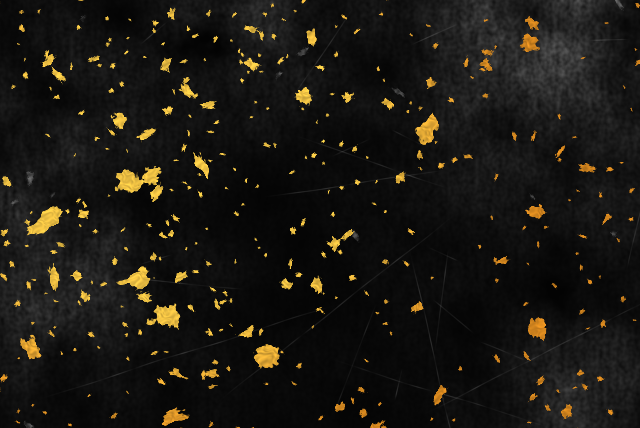
Give the GLSL for this texture, as a WebGL 1 fragment shader.

```glsl
precision highp float;
uniform vec2 u_resolution;

#define FLAKE_CELL 0.15
#define FLAKE_DENSITY 0.27
#define FLAKE_STRETCH 1.6
#define HAZE_LEVEL 0.17
#define GRIT_LEVEL 1.1
#define SCRATCH_LEVEL 0.13
#define SCRATCH_WIDTH 0.0009
#define YELLOW_GOLD vec3(0.95, 0.77, 0.27)
#define ORANGE_GOLD vec3(0.84, 0.53, 0.12)

const float TAU = 6.2831853;

float hash(vec2 p) {
  vec3 q = fract(p.xyx * 0.1031);
  q += dot(q, q.yzx + 33.33);
  return fract((q.x + q.y) * q.z);
}

float corner(vec2 cell, vec2 offset) {
  float angle = TAU * hash(cell);
  return dot(vec2(cos(angle), sin(angle)), offset);
}

// Gradient noise, roughly -0.7 to 0.7
float noise(vec2 p) {
  vec2 i = floor(p), f = p - i;
  vec2 u = f * f * f * (f * (f * 6.0 - 15.0) + 10.0);
  vec2 e = vec2(1.0, 0.0);
  return mix(mix(corner(i, f), corner(i + e, f - e), u.x),
             mix(corner(i + e.yx, f - e.yx), corner(i + e.xx, f - e.xx), u.x), u.y);
}

float fbm(vec2 p) {
  float sum = 0.0, amplitude = 0.5;
  for (int i = 0; i < 5; i++) {
    sum += amplitude * noise(p);
    p = mat2(1.6, 1.2, -1.2, 1.6) * p + 7.3;
    amplitude *= 0.5;
  }
  return sum;
}

mat2 rotation(float a) {
  return mat2(cos(a), sin(a), -sin(a), cos(a));
}

// Ragged polygon of radius r, as an approximate distance
float flakeDistance(vec2 q, float r, vec2 seed) {
  q = rotation(TAU * hash(seed + 3.1)) * q;
  float stretch = mix(1.0, FLAKE_STRETCH, hash(seed + 5.7));
  q *= vec2(1.0 / stretch, stretch);
  float d = -r;
  for (int i = 0; i < 5; i++) {
    float k = float(i);
    float angle = (k + 0.6 * hash(seed + k * 1.7)) * TAU / 5.0;
    float reach = 0.65 + 0.5 * hash(seed + k * 2.3 + 11.0);
    d = max(d, dot(q, vec2(cos(angle), sin(angle))) - r * reach);
  }
  vec2 w = q / r + seed * 3.0;
  return d + r * (0.6 * noise(w * 1.2) + 0.3 * noise(w * 3.1));
}

// Coverage of flakes scattered over jittered, clustered cells
float flakes(vec2 p, float cell, float density, float seed, float px) {
  vec2 home = floor(p / cell);
  float d = 1.0;
  for (int j = -1; j <= 1; j++) {
    for (int i = -1; i <= 1; i++) {
      vec2 id = home + vec2(float(i), float(j));
      vec2 key = id + seed;
      vec2 centre = (id + vec2(hash(key + 19.0), hash(key + 47.0))) * cell;
      float cluster = max(0.0, 1.0 + 1.6 * noise(centre * 3.2 + 4.0));
      float bias = mix(1.3, 0.7, smoothstep(0.3, 1.1, centre.x));
      float size = hash(key + 71.0);
      float r = cell * mix(0.07, 0.19, size * size);
      vec2 q = p - centre;
      if (hash(key) < density * cluster * bias && length(q) < 3.5 * r) {
        d = min(d, flakeDistance(q, r, key));
      }
    }
  }
  return 1.0 - smoothstep(-0.7 * px, 0.7 * px, d);
}

float glow(vec2 p, vec2 centre, float size) {
  vec2 q = (p - centre) / size;
  return exp(-dot(q, q));
}

// Faint straight scratches, broken up along their length
float scratches(vec2 p, float aspect, float px) {
  float sum = 0.0, width = max(SCRATCH_WIDTH, 0.6 * px);
  for (int i = 0; i < 22; i++) {
    vec2 key = vec2(float(i) * 3.7, 29.0);
    vec2 centre = vec2(hash(key) * aspect, hash(key + 5.0));
    vec2 q = rotation(TAU * hash(key + 9.0)) * (p - centre);
    q.y += 0.004 * noise(vec2(q.x * 6.0, key.x));
    float span = mix(0.04, 0.5, pow(hash(key + 13.0), 3.0));
    float line = 1.0 - smoothstep(0.0, width * 2.0, abs(q.y));
    float ends = 1.0 - smoothstep(0.5 * span, span, abs(q.x));
    sum += line * ends * (0.6 + noise(vec2(q.x * 25.0, key.x)));
  }
  return sum;
}

void main() {
  float px = 1.0 / u_resolution.y;
  float aspect = u_resolution.x * px;
  vec2 p = gl_FragCoord.xy * px;

  // Worn black surface with pale haze towards the borders
  float haze = glow(p, vec2(aspect - 0.2, 0.92), 0.34) + 0.75 * glow(p, vec2(0.57, 0.93), 0.17)
             + 0.7 * glow(p, vec2(0.12, 0.36), 0.25) + 0.55 * glow(p, vec2(aspect - 0.1, 0.07), 0.25)
             + 0.35 * glow(p, vec2(0.1, 0.78), 0.25) + 0.12;
  float mottle = max(0.0, 0.8 + 2.0 * fbm(p * 5.0));
  float grit = 0.5 * noise(p * vec2(110.0, 95.0)) + 0.4 * noise(p * vec2(75.0, 16.0)) + 0.5 * fbm(p * 38.0);
  float tone = 0.012 + HAZE_LEVEL * haze * mottle * max(0.1, 1.0 + GRIT_LEVEL * grit);
  tone += SCRATCH_LEVEL * scratches(p, aspect, px);
  tone += 0.3 * flakes(p, 0.06, 0.025, 301.0, 2.0 * px) * (0.6 + noise(p * 90.0));
  vec3 color = vec3(tone);

  // Gold flakes in three sizes
  float gold = 0.0;
  for (int i = 0; i < 3; i++) {
    float k = float(i);
    gold = max(gold, flakes(p, FLAKE_CELL * exp2(-k), FLAKE_DENSITY, 100.0 + 57.0 * k, px));
  }
  float warmth = smoothstep(0.32, 0.72, length((p - vec2(0.42, 0.62)) * vec2(0.85, 1.0)));
  float crinkle = noise(p * vec2(70.0, 110.0) + 2.0 * noise(p * 45.0));
  vec3 foil = mix(YELLOW_GOLD, ORANGE_GOLD, warmth) * (0.98 + 0.3 * crinkle);
  gl_FragColor = vec4(mix(color, foil, gold), 1.0);
}
```
